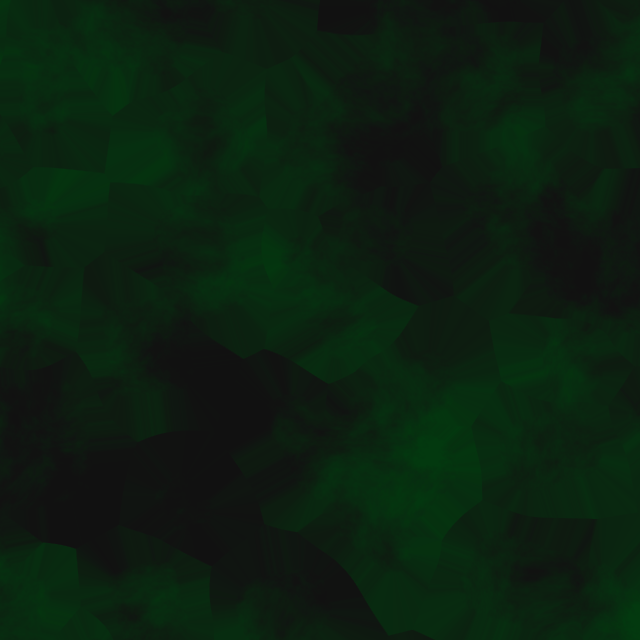
This texture is drawn by a Shadertoy shader. Its source:

```glsl
// Dark green mottled clouds, broken into irregular patches with crisp seams.
// Each patch has a rounded-box core showing plain fractal noise; outside it the
// noise at the nearest core point is smeared outward until a neighbour is closer.

#define PATCHES 5.5        // patch grid cells per canvas height
#define CLOUD_SCALE 4.8    // coarsest cloud cells per canvas height
#define OCTAVES 7
#define GAIN 0.66          // strength of each finer octave
#define MEAN_GREEN 0.31
#define CONTRAST 2.1
#define SEAM_PIXELS 1.2
#define SHADOW vec3(0.068, 0.066, 0.066)
#define GREEN vec3(0.0, 0.25, 0.058)

float hash(vec2 p) {
    return fract(sin(dot(p, vec2(127.1, 311.7))) * 43758.5453);
}

vec2 hash2(vec2 p) {
    return vec2(hash(p), hash(p + 57.3));
}

mat2 rotation(float angle) {
    float c = cos(angle), s = sin(angle);
    return mat2(c, s, -s, c);
}

float valueNoise(vec2 p) {
    vec2 cell = floor(p), f = fract(p);
    f = f * f * (3.0 - 2.0 * f);
    float low = mix(hash(cell), hash(cell + vec2(1, 0)), f.x);
    float high = mix(hash(cell + vec2(0, 1)), hash(cell + vec2(1, 1)), f.x);
    return mix(low, high, f.y);
}

// Fractal noise; every octave is turned to hide the lattice.
float clouds(vec2 p) {
    mat2 turn = rotation(0.65);
    float sum = 0.0, total = 0.0, weight = 1.0;
    p = p * CLOUD_SCALE + 7.0;
    p += 0.2 * vec2(valueNoise(p * 2.3), valueNoise(p * 2.3 + 31.0));
    for (int i = 0; i < OCTAVES; i++) {
        sum += weight * valueNoise(p);
        total += weight;
        weight *= GAIN;
        p = turn * p * 2.03 + 13.7;
    }
    return sum / total;
}

// Closest point of a cell's rounded-box core (xy) and the distance to it (z).
vec3 closestOnCore(vec2 p, vec2 cell) {
    vec2 center = cell + 0.05 + 0.9 * hash2(cell);
    mat2 turn = rotation(6.2832 * hash(cell + 19.1));
    vec2 halfSize = mix(vec2(0.03), vec2(0.32), hash2(cell + 41.7));
    float rounding = mix(0.1, 0.28, hash(cell + 83.9));

    vec2 local = (p - center) * turn;
    vec2 core = clamp(local, -halfSize, halfSize);
    vec2 offset = local - core;
    float reach = length(offset);
    core += offset * min(1.0, rounding / max(reach, 1e-4));
    return vec3(center + turn * core, max(reach - rounding, 0.0));
}

void mainImage(out vec4 fragColor, in vec2 fragCoord) {
    vec2 p = fragCoord / iResolution.y * PATCHES;
    vec2 home = floor(p);

    // Find the two nearest cores.
    vec3 nearest = vec3(p, 1e3), second = vec3(p, 1e3);
    for (int y = -2; y <= 2; y++) {
        for (int x = -2; x <= 2; x++) {
            vec3 candidate = closestOnCore(p, home + vec2(x, y));
            if (candidate.z < nearest.z) {
                second = nearest;
                nearest = candidate;
            } else if (candidate.z < second.z) {
                second = candidate;
            }
        }
    }

    // Blend across the seam over about a pixel.
    float seamWidth = SEAM_PIXELS * PATCHES / iResolution.y;
    float blend = 0.5 - 0.5 * smoothstep(0.0, seamWidth, second.z - nearest.z);
    float cloud = mix(clouds(nearest.xy / PATCHES), clouds(second.xy / PATCHES), blend);

    // Map the cloud value onto the ramp, with a soft floor in the shadows.
    float amount = MEAN_GREEN + CONTRAST * (cloud - 0.5);
    amount = 0.5 * (amount + sqrt(amount * amount + 0.004));
    fragColor = vec4(mix(SHADOW, GREEN, min(amount, 0.85)), 1.0);
}
```
